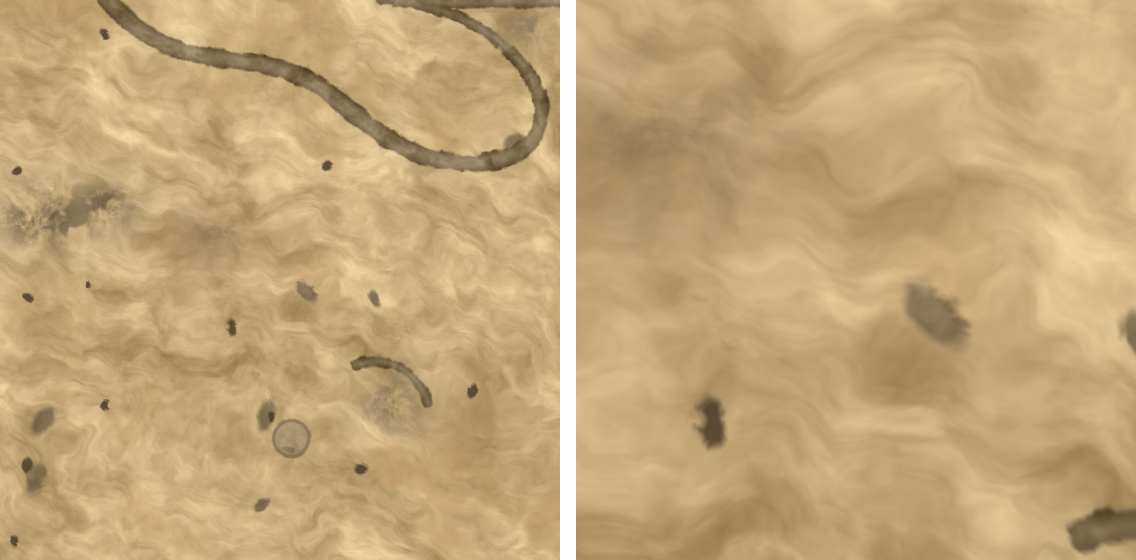
Left, the full canvas; right, a detail of the centre.
Reproduce this texture procedurally as a WebGL 1 fragment shader.

```glsl
precision highp float;
uniform vec2 u_resolution;

vec2 hash2(vec2 p) {
  return fract(sin(vec2(dot(p, vec2(127.1, 311.7)), dot(p, vec2(269.5, 183.3)))) * 43758.5453);
}

mat2 turn(float a) {
  return mat2(cos(a), sin(a), -sin(a), cos(a));
}

// Smooth cellular noise: jittered cell values blended by distance
float cellNoise(vec2 p) {
  vec2 cell = floor(p);
  float total = 0.0, weights = 0.0;
  for (int j = -1; j <= 1; j++) {
    for (int i = -1; i <= 1; i++) {
      vec2 id = cell + vec2(float(i), float(j));
      vec2 d = id + 0.15 + 0.7 * hash2(id) - p;
      float w = exp(-6.0 * dot(d, d));
      total += w * hash2(id + 37.3).x;
      weights += w;
    }
  }
  return total / weights - 0.5;
}

float layered(vec2 p) {
  float sum = 0.0, gain = 1.0;
  for (int i = 0; i < 4; i++) {
    sum += gain * cellNoise(p);
    p = turn(0.4) * p * 2.03 + 11.7;
    gain *= 0.62;
  }
  return sum;
}

float smudge(vec2 p, vec2 center, vec2 radius) {
  vec2 d = (p - center) / radius;
  return exp(-dot(d, d));
}

// Randomly turned ellipses, some cells left empty
float grains(vec2 p, float count, float keep, vec2 size, float seed) {
  vec2 cell = floor(p * count);
  float cover = 0.0;
  for (int j = -1; j <= 1; j++) {
    for (int i = -1; i <= 1; i++) {
      vec2 id = cell + vec2(float(i), float(j));
      vec2 place = hash2(id + seed), form = hash2(id + seed + 51.7);
      vec2 d = turn(form.x * 6.283) * (p - (id + 0.2 + 0.6 * place) / count);
      float r = length(d / (size * (0.6 + 0.7 * form.y)));
      float present = step(hash2(id * 1.7 + seed).x, keep);
      cover = max(cover, present * (1.0 - smoothstep(0.6, 1.25, r)));
    }
  }
  return cover;
}

vec2 bezier(vec2 a, vec2 b, vec2 c, vec2 d, float t) {
  float s = 1.0 - t;
  return s * s * s * a + 3.0 * s * t * (s * b + t * c) + t * t * t * d;
}

// Distance to a cubic curve, and the parameter of the nearest point
vec2 strand(vec2 p, vec2 a, vec2 b, vec2 c, vec2 d) {
  vec2 nearest = vec2(9.0, 0.0), from = a;
  for (int i = 1; i <= 16; i++) {
    float t = float(i) / 16.0;
    vec2 to = bezier(a, b, c, d, t), along = to - from;
    float k = clamp(dot(p - from, along) / dot(along, along), 0.0, 1.0);
    float dist = length(p - from - along * k);
    if (dist < nearest.x) nearest = vec2(dist, t + (k - 1.0) / 16.0);
    from = to;
  }
  return nearest;
}

void main() {
  vec2 p = gl_FragCoord.xy / u_resolution;
  vec2 warp = vec2(layered(p * 4.0), layered(p * 4.0 + 19.0));
  float mottle = layered(p * 7.0 + warp * 0.8);
  float fibre = layered(turn(0.35) * (p + 0.07 * warp) * vec2(13.0, 32.0));
  float clump = layered(p * 32.0 + warp);

  // Sandy ground with rust and grey stains
  vec3 color = vec3(0.79, 0.68, 0.49) + vec3(1.0, 1.0, 0.95) * (0.12 * mottle + 0.12 * fibre + 0.05 * clump);
  float rust = smoothstep(0.08, 0.5, layered(p * 5.0 + 43.0)) * 0.4
    + 0.35 * smudge(p, vec2(0.72, 0.16), vec2(0.09, 0.05))
    + 0.3 * smudge(p, vec2(0.55, 0.5), vec2(0.03, 0.05));
  color = mix(color, vec3(0.68, 0.51, 0.32), rust * clamp(0.6 + fibre, 0.0, 1.0));
  float brown = smudge(p, vec2(0.38, 0.58), vec2(0.09, 0.06)) + 0.5 * smudge(p, vec2(0.85, 0.25), vec2(0.08, 0.05));
  color = mix(color, vec3(0.53, 0.42, 0.29), brown * clamp(0.4 + 0.5 * clump, 0.0, 0.8));

  // Clotted grey patches
  float clot = smudge(p, vec2(0.08, 0.61), vec2(0.09, 0.06)) + 0.8 * smudge(p, vec2(0.2, 0.64), vec2(0.05, 0.04))
    + 0.7 * smudge(p, vec2(0.7, 0.28), vec2(0.06, 0.06)) + 0.6 * smudge(p, vec2(0.94, 0.95), vec2(0.06, 0.04));
  color = mix(color, vec3(0.39, 0.33, 0.25), clot * clamp(0.45 + 1.1 * clump, 0.0, 0.9));

  // Scattered seeds and specks with ragged outlines
  vec2 ragged = p + 0.008 * vec2(clump, fibre);
  float seeds = grains(ragged, 5.0, 0.25, vec2(0.026, 0.015), 3.0);
  color = mix(color, vec3(0.43, 0.36, 0.26) + 0.12 * clump, seeds * 0.8);
  float specks = grains(ragged, 9.0, 0.24, vec2(0.011, 0.008), 8.0);
  color = mix(color, vec3(0.29, 0.23, 0.16), specks * 0.85);

  // Pale rimmed disc
  float disc = length(p - vec2(0.52, 0.218)) - 0.032 + 0.003 * clump;
  color = mix(color, vec3(0.62, 0.54, 0.4) + 0.12 * clump, 0.75 * (1.0 - smoothstep(-0.003, 0.003, disc)));
  color = mix(color, vec3(0.45, 0.38, 0.28), 0.6 * (1.0 - smoothstep(0.001, 0.005, abs(disc))));

  // Long looping strand, tapering towards the top edge
  vec2 rise = strand(p, vec2(0.17, 1.03), vec2(0.28, 0.87), vec2(0.4, 0.91), vec2(0.5, 0.876));
  vec2 dip = strand(p, vec2(0.5, 0.876), vec2(0.62, 0.85), vec2(0.67, 0.7), vec2(0.86, 0.709));
  vec2 loop = strand(p, vec2(0.86, 0.709), vec2(1.07, 0.73), vec2(0.95, 0.99), vec2(0.68, 1.0));
  vec2 hook = strand(p, vec2(0.635, 0.348), vec2(0.68, 0.365), vec2(0.74, 0.35), vec2(0.765, 0.28));
  float body = min(min(rise.x, dip.x) - 0.016, loop.x - mix(0.017, 0.007, loop.y));
  body = min(body, max(0.986 - p.y, 0.7 - p.x));
  body = min(body, hook.x - 0.009) + 0.005 * clump;
  float rim = smoothstep(-0.012, 0.0, body);
  vec3 skin = mix(vec3(0.53, 0.46, 0.34), vec3(0.42, 0.35, 0.25), rim) + 0.16 * clump + 0.08 * fibre;
  color = mix(color, skin, 0.92 * (1.0 - smoothstep(-0.003, 0.003, body)));

  gl_FragColor = vec4(color, 1.0);
}
```
